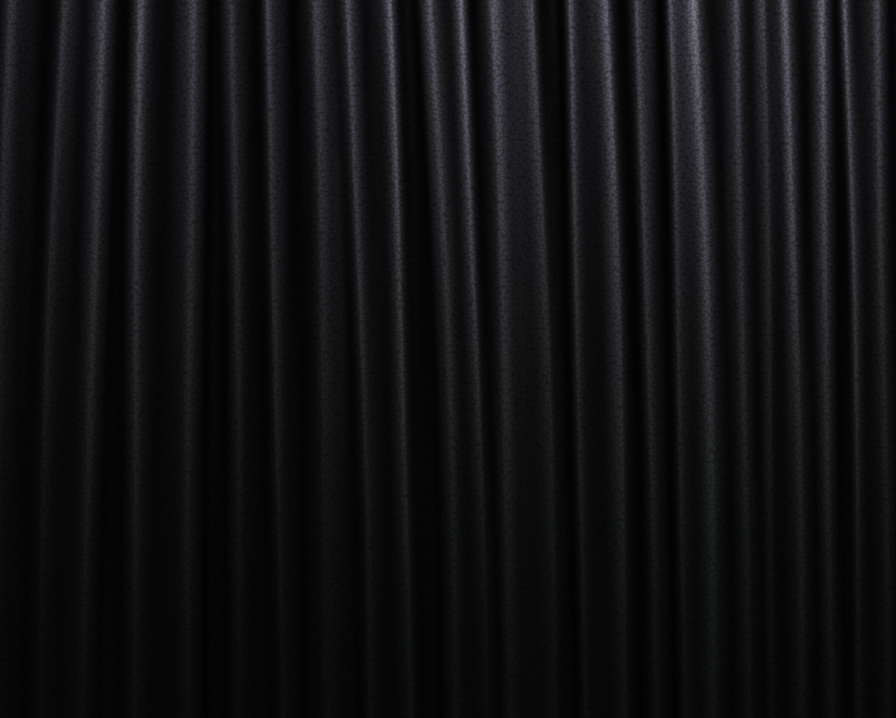
Give the GLSL for this texture, as a Shadertoy shader.

```glsl
// A black cloth curtain hanging in 25 uneven vertical folds, lit from above.
// Each fold is a skewed soft ridge with a thin sheen and a dark crease beside it;
// layered sines bend the cloth and cellular noise gives it a fine grain.

float hash(float n) { return fract(sin(n * 12.9898 + 4.1) * 43758.5); }

vec2 hash2(vec2 p) {
    return fract(sin(vec2(dot(p, vec2(127.1, 311.7)), dot(p, vec2(269.5, 183.3)))) * 4375.85);
}

// Distance to the nearest scattered point
float cellular(vec2 p) {
    vec2 cell = floor(p), local = fract(p);
    float nearest = 2.0;
    for (int j = -1; j <= 1; j++)
        for (int i = -1; i <= 1; i++) {
            vec2 offset = vec2(i, j);
            nearest = min(nearest, length(offset + hash2(cell + offset) - local));
        }
    return nearest;
}

// Returns the light caught by the folds (x) and the depth of their creases (y)
vec2 folds(float x, float y) {
    float drop = 1.0 - y, sheen = 0.0, crease = 0.0;
    for (int i = 0; i < 25; i++) {
        float n = float(i), t = n / 24.0;

        // Folds crowd together toward the right and lean as they fall
        float ridge = 0.02 + 1.18 * t - 0.22 * t * t + 0.014 * (hash(n) - 0.5);
        float lean = mix(-0.025, 0.036, smoothstep(0.0, 0.45, t)) * (1.0 - 0.7 * t);
        lean += 0.018 * (hash(n + 31.0) - 0.5);
        ridge += lean * drop * (1.6 - 0.6 * drop) + 0.0015 * sin(5.0 * y + 2.4 * n);

        // Skewed profile: one steep flank, one soft flank
        float width = mix(0.007, 0.015, hash(n + 57.0)) * mix(1.25, 0.85, t);
        float skew = mix(0.5, 1.55, hash(n + 83.0));
        float d = x - ridge;
        float q = d / (width * (d > 0.0 ? skew : 2.05 - skew));
        float strength = mix(0.5, 1.0, hash(n + 109.0));
        sheen += strength * (0.58 * exp(-q * q) + 0.42 * exp(-q * q * 8.0));

        // The crease lies at the foot of the steep flank
        float steep = skew < 1.0 ? 1.0 : -1.0;
        float c = (d - steep * width * 1.5) / 0.005;
        crease = max(crease, exp(-c * c) * mix(0.3, 0.85, hash(n + 137.0)));
    }
    return vec2(sheen, crease);
}

void mainImage(out vec4 fragColor, in vec2 fragCoord) {
    vec2 uv = fragCoord / iResolution.xy;
    float aspect = iResolution.x / iResolution.y;
    vec2 fold = folds(uv.x, uv.y);

    // Overhead light fades downward and is strongest right of the middle
    float fade = mix(0.11, 1.0, pow(uv.y, 1.55));
    float spot = (uv.x - 0.67) / 0.36;
    float lamp = fade * (0.62 + 0.38 * exp(-spot * spot));

    // Faint wrinkles between the main folds
    float bend = uv.x + 0.012 * sin(2.0 * uv.y + 9.0 * uv.x);
    float wrinkle = 0.5 + 0.25 * sin(173.0 * bend) + 0.25 * sin(291.0 * bend + 1.3);

    float light = 0.02 + lamp * (0.4 * fold.x + 0.04 * wrinkle);
    light *= 1.0 - fold.y * 0.8;

    // Woven grain
    float grain = cellular(vec2(uv.x * aspect, uv.y) * 210.0);
    light *= 1.0 + 0.5 * (0.45 - grain);

    // Cool green-grey below, violet-grey near the lamp
    vec3 tint = mix(vec3(0.95, 1.01, 1.02), vec3(1.0, 0.965, 1.09), smoothstep(0.1, 0.9, uv.y));
    fragColor = vec4(clamp(light * tint, 0.0, 1.0), 1.0);
}
```
